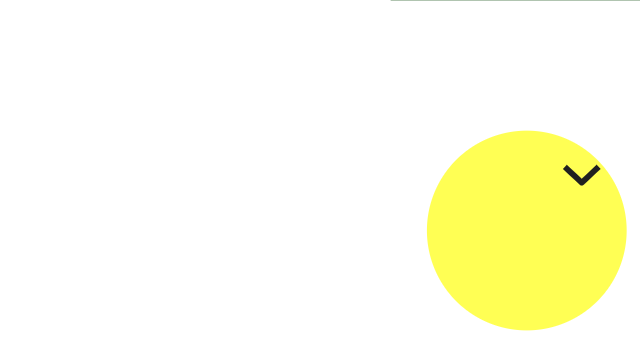
Give the GLSL for this background, as a Shadertoy shader.

```glsl
const vec3 WHITE = vec3(1.0);
const vec3 YELLOW = vec3(1.0, 1.0, 0.33);
const vec3 INK = vec3(0.125);
const vec3 SAGE = vec3(0.63, 0.72, 0.63);

float circleDistance(vec2 p, vec2 center, float radius) {
    return length(p - center) - radius;
}

// Mirrored stroke with a round joint and flat ends
float chevronDistance(vec2 p, vec2 joint, vec2 arm, float halfWidth) {
    vec2 q = vec2(abs(p.x - joint.x), p.y - joint.y);
    float along = clamp(dot(q, arm) / dot(arm, arm), 0.0, 1.0);
    float stroke = length(q - arm * along) - halfWidth;
    return max(stroke, dot(q - arm, normalize(arm)));
}

// Region right of and above a corner
float cornerDistance(vec2 p, vec2 corner) {
    return max(corner.x - p.x, corner.y - p.y);
}

vec3 paint(vec3 base, vec3 color, float dist, float pixel) {
    return mix(base, color, clamp(0.5 - dist / pixel, 0.0, 1.0));
}

void mainImage(out vec4 fragColor, in vec2 fragCoord) {
    // Canvas height is one unit
    float pixel = 1.0 / iResolution.y;
    vec2 p = fragCoord * pixel;

    float disc = circleDistance(p, vec2(1.4552, 0.3632), 0.2759);
    float chevron = chevronDistance(p, vec2(1.607, 0.4954), vec2(0.0467, 0.0437), 0.008);
    float rule = cornerDistance(p, vec2(1.0793, 0.9977));

    // Layers from back to front
    vec3 color = paint(WHITE, SAGE, rule, pixel);
    color = paint(color, YELLOW, disc, pixel);
    color = paint(color, INK, chevron, pixel);
    fragColor = vec4(color, 1.0);
}
```
